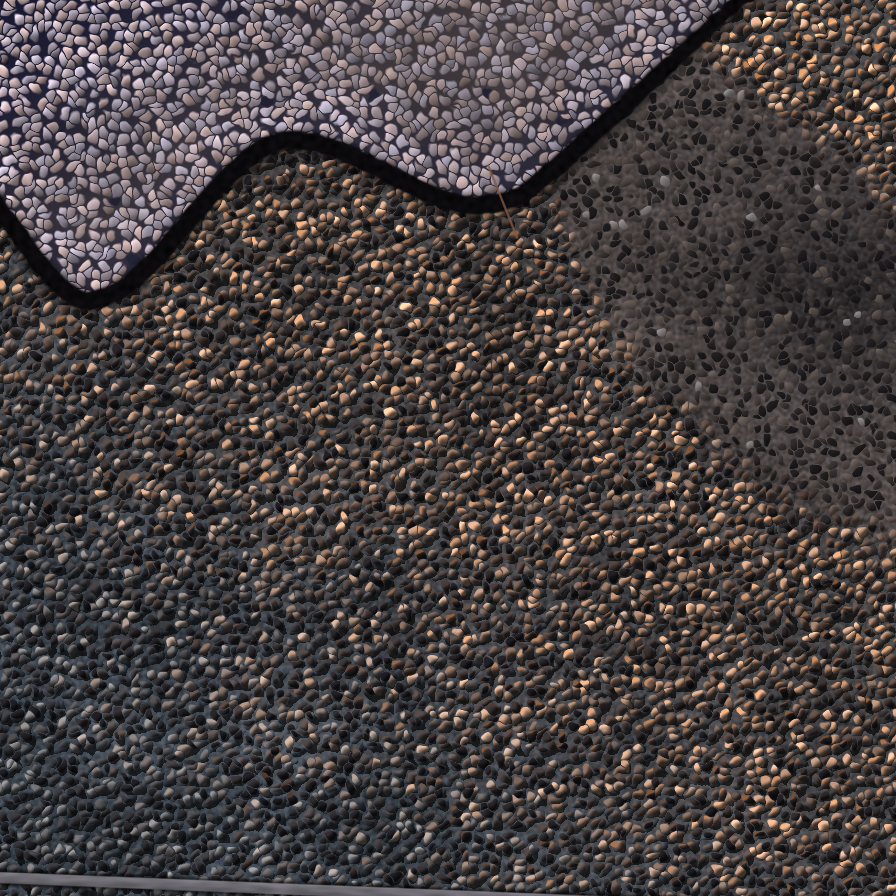
Reproduce this texture procedurally as a WebGL 1 fragment shader.

```glsl
precision highp float;
// Exposed pebble paving: pale stones above a wavy dark seam, sunlit gravel and a shaded patch below.
#define PALE_SCALE 82.0
#define GRAVEL_SCALE 82.0
#define SEAM_HALF_WIDTH 0.0095
#define SUN_DIR vec2(-0.55, 0.83)
#define SUN_COLOR vec3(0.95, 0.59, 0.31)
#define WARM_STONE vec3(0.79, 0.61, 0.49)
#define COOL_STONE vec3(0.56, 0.55, 0.55)
#define PALE_STONE vec3(0.55, 0.51, 0.535)
#define RAIL_COLOR vec3(0.42, 0.41, 0.44)
uniform vec2 u_resolution;

struct Stone { float radius; float gap; vec2 offset; vec3 seed; };

vec3 hash3(vec2 p) {
  vec3 q = vec3(dot(p, vec2(127.1, 311.7)), dot(p, vec2(269.5, 183.3)), dot(p, vec2(419.2, 371.9)));
  return fract(sin(q) * 43758.545);
}
float cornerSlope(vec2 cell, vec2 f, vec2 corner) {
  return dot(hash3(cell + corner).xy * 2.0 - 1.0, f - corner);
}
float gradientNoise(vec2 p) {
  vec2 c = floor(p), f = fract(p), u = f * f * (3.0 - 2.0 * f);
  return mix(mix(cornerSlope(c, f, vec2(0.0)), cornerSlope(c, f, vec2(1.0, 0.0)), u.x),
             mix(cornerSlope(c, f, vec2(0.0, 1.0)), cornerSlope(c, f, vec2(1.0)), u.x), u.y);
}

// Nearest jittered stone, measured with a rotated, stretched metric per cell
Stone nearestStone(vec2 p) {
  p += 0.4 * vec2(gradientNoise(p * 1.3), gradientNoise(p * 1.3 + 31.0));
  Stone s = Stone(9.0, 0.0, vec2(0.0), vec3(0.0));
  float second = 9.0;
  for (int k = 0; k < 9; k++) {
    float row = floor(float(k) / 3.0);
    vec2 c = floor(p) + vec2(float(k) - 3.0 * row, row) - 1.0;
    vec3 h = hash3(c);
    vec2 o = p - c - 0.5 - 0.9 * (h.xy - 0.5);
    vec2 axis = vec2(cos(h.z * 6.283), sin(h.z * 6.283));
    float stretch = 1.05 + 0.35 * h.y;
    float d = length(vec2(dot(o, axis) / stretch, dot(o, vec2(-axis.y, axis.x)) * stretch));
    second = min(second, max(d, s.radius));
    if (d < s.radius) {
      s.radius = d;
      s.offset = o;
      s.seed = hash3(c + 57.3);
    }
  }
  s.gap = second - s.radius;
  return s;
}

float seamHeight(float x) {
  float h = mix(0.813, 0.665, smoothstep(-0.06, 0.1, x)), e = x - 0.575;
  h += 0.179 * smoothstep(0.098, 0.325, x) - 0.075 * smoothstep(0.325, 0.54, x);
  return h + 0.46 * (e + sqrt(e * e + 0.0005)) * smoothstep(0.48, 0.56, x);
}

vec3 paleStones(vec2 uv) {
  Stone s = nearestStone(uv * PALE_SCALE);
  float body = smoothstep(0.0, 0.2, s.gap) * (1.0 - smoothstep(0.42, 0.65, s.radius));
  float corner = smoothstep(0.6, 0.0, uv.x + (1.0 - uv.y) * 1.3);
  float edge = smoothstep(0.13, 0.02, uv.y - seamHeight(uv.x));
  float light = 0.72 + 0.42 * s.seed.x + (0.45 + 0.5 * corner) * dot(s.offset, SUN_DIR);
  vec3 stone = PALE_STONE * light * (1.0 + 0.28 * corner + 0.2 * edge);
  stone *= mix(vec3(0.96, 0.99, 1.05), vec3(1.07, 1.0, 0.93), s.seed.y);
  stone = mix(stone, vec3(0.13, 0.13, 0.2), step(0.98, s.seed.z));
  vec3 grout = mix(vec3(0.24, 0.215, 0.23), vec3(0.1, 0.1, 0.2), max(corner, 0.5 * edge));
  return mix(grout, stone, body) * (1.0 + 0.2 * gradientNoise(uv * 9.0));
}

vec3 gravel(vec2 uv, float shade, float golden) {
  Stone s = nearestStone(uv * GRAVEL_SCALE);
  float grain = gradientNoise(uv * 190.0), broad = gradientNoise(uv * 8.0);
  float warm = smoothstep(0.12, 0.75, 0.6 * uv.x + 0.75 * uv.y + 0.15 * broad + 0.25 * (s.seed.z - 0.5));
  float size = 0.3 + 0.2 * s.seed.z, facing = dot(s.offset, SUN_DIR);
  float body = smoothstep(0.0, 0.15, s.gap) * (1.0 - smoothstep(size - 0.06, size + 0.08, s.radius));
  // Sunlit stones with dark sides and orange rims
  float tone = pow(s.seed.x, 1.5) * (0.85 + 0.2 * warm) + 0.15 * golden;
  vec3 stone = mix(vec3(0.09, 0.085, 0.1), mix(COOL_STONE, WARM_STONE, warm), tone);
  stone *= 0.4 + 1.0 * smoothstep(-0.3, 0.25, facing);
  float glint = smoothstep(0.06, 0.25, facing) * smoothstep(0.5, 0.8, s.seed.y);
  stone = mix(stone, SUN_COLOR, glint * warm * (0.5 + 0.25 * golden));
  vec3 bed = mix(vec3(0.23, 0.26, 0.295), vec3(0.26, 0.25, 0.255), warm);
  bed *= (1.0 + 0.6 * grain + 0.4 * broad) * (0.38 + 0.72 * smoothstep(-0.5, 0.1, facing));
  vec3 sunny = mix(bed, stone, body);
  // Dark stones in a flat, lighter bed
  vec3 dim = mix(vec3(0.1, 0.09, 0.1), vec3(0.36, 0.32, 0.3), pow(s.seed.x, 2.0));
  dim = mix(dim, vec3(0.47, 0.45, 0.45), step(0.975, s.seed.y)) * (1.0 + 0.7 * facing);
  float depth = smoothstep(0.65, 0.95, uv.x) * smoothstep(0.25, 0.05, abs(uv.y - 0.7));
  vec3 flatBed = mix(vec3(0.32, 0.29, 0.285), vec3(0.23, 0.21, 0.215), depth);
  flatBed *= 1.0 + 0.6 * grain + 0.4 * broad;
  return mix(sunny, mix(flatBed, dim, body), shade);
}

void main() {
  vec2 uv = gl_FragCoord.xy / u_resolution;
  float pixel = 1.0 / min(u_resolution.x, u_resolution.y), wobble = 0.03 * gradientNoise(uv * 16.0);
  // Shaded patch and the golden corner above it
  float golden = smoothstep(-0.025, 0.035, uv.y - 0.935 + 0.75 * (uv.x - 0.78) + wobble);
  golden *= smoothstep(0.74, 0.79, uv.x);
  float lower = 0.32 + 0.38 * exp(-4.6 * (uv.x - 0.64));
  float shade = smoothstep(-0.04, 0.045, uv.y - lower + wobble);
  shade *= smoothstep(0.61, 0.65, uv.x + wobble) * (1.0 - golden);
  // Seam from its signed distance
  float slope = (seamHeight(uv.x + 0.004) - seamHeight(uv.x - 0.004)) / 0.008;
  float seam = (uv.y - seamHeight(uv.x)) / sqrt(1.0 + slope * slope);
  vec3 color = mix(gravel(uv, shade, golden), paleStones(uv), smoothstep(-0.003, 0.003, seam));
  color *= 1.0 - 0.35 * smoothstep(0.02, 0.008, abs(seam + 0.002));
  float width = SEAM_HALF_WIDTH - 0.0025 * smoothstep(0.68, 0.82, uv.x) + 0.003 * gradientNoise(uv * 75.0);
  vec3 rubber = vec3(0.04, 0.035, 0.045) * (1.0 + 1.2 * gradientNoise(uv * 120.0));
  color = mix(rubber, color, smoothstep(-0.0015, 0.0015 + pixel, abs(seam) - width));
  // Thin twig across the seam
  vec2 q = uv - vec2(0.545, 0.815), span = vec2(0.032, -0.08);
  float twig = length(q - span * clamp(dot(q, span) / dot(span, span), 0.0, 1.0));
  color = mix(color, vec3(0.5, 0.34, 0.26), 0.8 * (1.0 - smoothstep(0.0005, 0.001 + pixel, twig)));
  // Metal rail along the bottom
  float rail = uv.y - 0.0205 + 0.04 * uv.x;
  vec3 metal = RAIL_COLOR * (1.0 + 22.0 * rail + 0.25 * gradientNoise(uv * vec2(40.0, 200.0)));
  color *= 1.0 - 0.6 * smoothstep(0.012, 0.006, abs(rail));
  gl_FragColor = vec4(mix(metal, color, smoothstep(-pixel, pixel, abs(rail) - 0.0062)), 1.0);
}
```
